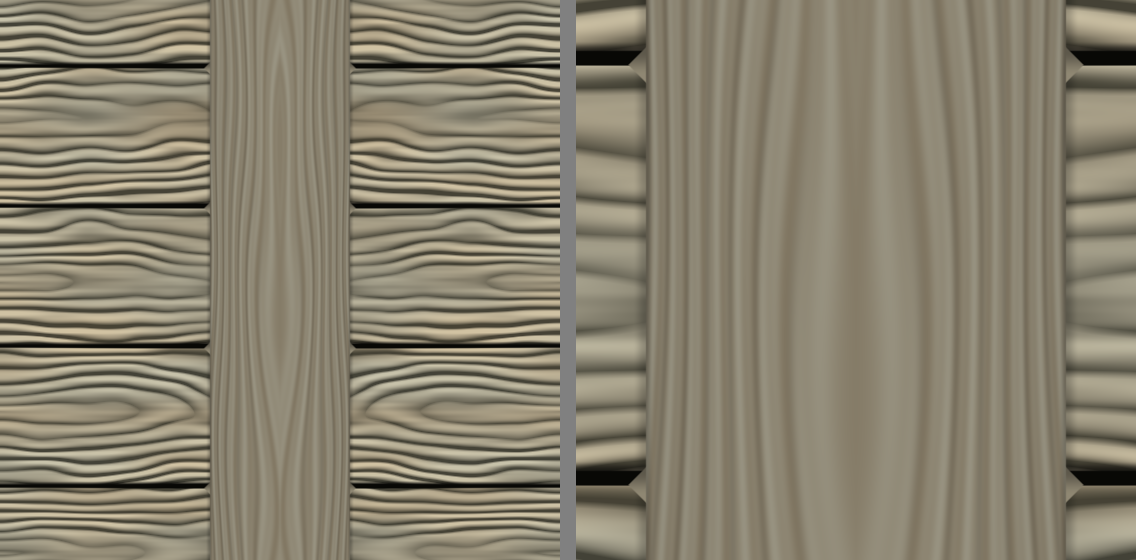
Left, the full canvas; right, a detail of the centre.
This texture is drawn by a Shadertoy shader. Its source:

```glsl
// Weathered wooden wall: four rows of horizontal planks with dark gaps,
// crossed by a smooth vertical post; everything is mirrored about the middle.
// Grain is a field of bent rings shaded as ridges; it tiles on both axes.

#define ROWS 4.0            // planks over the canvas height
#define ROW_SHIFT 0.132     // height of the lowest gap
#define POST_HALF 0.125     // half width of the post
#define RINGS 12.5          // grain ridges per plank
#define GAP_HALF 0.0040     // half thickness of a gap
#define NOTCH 0.0105        // size of the chamfer where a gap meets the post
#define RELIEF 0.55         // strength of the slope shading

const float TAU = 6.2831853;
const vec3 GAP_BLACK  = vec3(0.03, 0.03, 0.02);
const vec3 WOOD_DARK  = vec3(0.27, 0.26, 0.21);
const vec3 WOOD_MID   = vec3(0.56, 0.53, 0.45);
const vec3 WOOD_LIGHT = vec3(0.80, 0.76, 0.65);
const vec3 POST_BROWN = vec3(0.51, 0.47, 0.39);
const vec3 POST_GREY  = vec3(0.60, 0.58, 0.51);

float hash(vec2 p) {
    return fract(sin(dot(p, vec2(127.1, 311.7))) * 4375.85);
}

float noise(vec2 p) {
    vec2 i = floor(p), f = fract(p);
    f = f * f * (3.0 - 2.0 * f);
    return mix(mix(hash(i), hash(i + vec2(1, 0)), f.x),
               mix(hash(i + vec2(0, 1)), hash(i + vec2(1, 1)), f.x), f.y);
}

// Ridge height with sharp valleys; p.x runs along the plank, p.y across it.
float ridges(vec2 p, float heart, float seed) {
    float ring = length(vec2(p.y - heart, 0.1 * p.x));
    float phase = RINGS * ring
                + 1.4 * noise(p * vec2(1.3, 3.0) + seed)
                + 0.7 * noise(p * vec2(3.2, 7.0) + seed + 5.0);
    return abs(sin(0.5 * TAU * phase));
}

vec3 plankColor(vec2 p, float row) {
    float seed = 17.0 * row + 3.0;
    float heart = 0.45 + 0.2 * hash(vec2(row, 2.0));
    float height = ridges(p, heart, seed);
    float slope = height - ridges(p + vec2(0.0, 0.02), heart, seed);

    // Ridges vary in depth and fade out around the heart of the plank.
    float depth = 0.45 + 0.9 * noise(p * vec2(1.4, 9.0) + seed + 9.0);
    depth *= mix(0.45, 1.0, smoothstep(0.04, 0.25, abs(p.y - heart)));
    float fiber = noise(p * vec2(2.5, 38.0) + seed) - 0.5;
    float tone = 0.51 + depth * (0.7 * (height - 0.62) + RELIEF * slope) + 0.22 * fiber;
    tone = clamp(tone, 0.0, 1.0);

    vec3 color = mix(WOOD_DARK, WOOD_MID, min(2.0 * tone, 1.0));
    color = mix(color, WOOD_LIGHT, max(2.0 * tone - 1.0, 0.0));
    float warmth = noise(p * vec2(1.5, 6.0) + seed + 21.0) - 0.5;
    return color * (1.0 + warmth * vec3(0.06, 0.0, -0.06));
}

// across: 0 at the post axis, 1 at its edge.
vec3 postColor(float across, float y) {
    float phase = 2.8 * across + 3.4 * across * across
                + 0.40 * sin(TAU * y + 3.0 * across + 0.8)
                + 0.20 * sin(2.0 * TAU * y - 6.0 * across + 1.0);
    float streak = 0.5 + 0.34 * sin(TAU * phase)
                 + 0.16 * sin(TAU * 2.3 * phase + 1.5 * sin(TAU * y));
    vec3 color = mix(POST_BROWN, POST_GREY, streak);
    float groove = pow(0.5 + 0.5 * sin(TAU * phase - 2.2), 6.0);
    color *= 1.0 - 0.09 * groove * smoothstep(0.1, 0.5, across);
    return color * (1.0 - 0.05 * across * across
                        - 0.20 * smoothstep(0.965, 1.0, across));
}

void mainImage(out vec4 fragColor, in vec2 fragCoord) {
    vec2 uv = fragCoord / iResolution.xy;
    float px = 1.0 / iResolution.y;
    float side = abs(uv.x - 0.5);
    float toPost = side - POST_HALF;

    // Planks, seen in units where each one is 1 high.
    float level = (uv.y - ROW_SHIFT) * ROWS;
    float row = mod(floor(level), ROWS);
    vec3 color = plankColor(vec2((0.5 - side) * ROWS, fract(level)), row);
    color *= 1.0 - 0.22 * (1.0 - smoothstep(0.0, 0.008, toPost));

    // Gaps, widening towards the post, with a soft shade on the edge above.
    float gapY = (level - round(level)) / ROWS;
    float halfGap = GAP_HALF * mix(1.1, 0.75, smoothstep(0.125, 0.5, side));
    float shade = smoothstep(0.0, halfGap, gapY)
                * (1.0 - smoothstep(halfGap, halfGap + 0.006, gapY));
    color *= 1.0 - 0.6 * shade;
    float gap = 1.0 - smoothstep(-px, px, abs(gapY) - halfGap);
    color = mix(color, GAP_BLACK, gap);

    // Pointed chamfers at the gap ends.
    float notch = (toPost + abs(gapY + 0.004) - NOTCH) * 0.7071;
    vec3 notchColor = WOOD_MID * mix(0.65, 1.0, smoothstep(0.004, -0.010, gapY));
    color = mix(color, notchColor, 1.0 - smoothstep(-px, px, notch));

    // Post over the planks.
    float post = 1.0 - smoothstep(-px, px, toPost);
    color = mix(color, postColor(min(side / POST_HALF, 1.0), uv.y), post);

    fragColor = vec4(color, 1.0);
}
```
